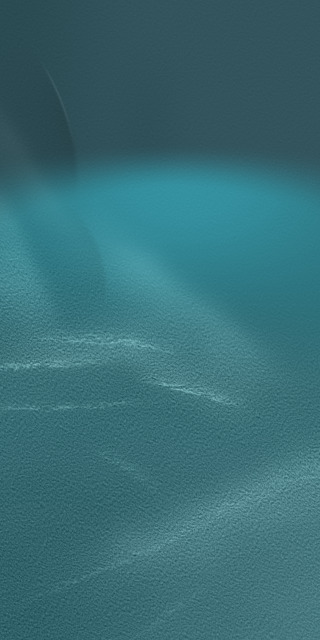
A Shadertoy shader for this background:

```glsl
// Teal leather-like dunes with soft folds and pale streaks under a glowing band

vec2 hashGradient(vec2 cell) {
    vec3 h = fract(vec3(cell.xyx) * vec3(0.1031, 0.1030, 0.0973));
    h += dot(h, h.yzx + 33.33);
    return fract((h.xx + h.yz) * h.zy) * 2.0 - 1.0;
}

float gradientNoise(vec2 p) {
    vec2 i = floor(p), f = fract(p);
    vec2 u = f * f * f * (f * (f * 6.0 - 15.0) + 10.0);
    vec2 e = vec2(0.0, 1.0);
    return mix(mix(dot(hashGradient(i), f),
                   dot(hashGradient(i + e.yx), f - e.yx), u.x),
               mix(dot(hashGradient(i + e.xy), f - e.xy),
                   dot(hashGradient(i + e.yy), f - e.yy), u.x), u.y);
}

float fbm(vec2 p) {
    float sum = 0.0, amp = 0.6;
    for (int i = 0; i < 4; i++) {
        sum += amp * gradientNoise(p);
        p = mat2(1.6, 1.2, -1.2, 1.6) * p + 7.3;
        amp *= 0.5;
    }
    return sum;
}

float fallStep(float a, float b, float v) { return 1.0 - smoothstep(a, b, v); }

// Tapered ridge from a to b, with separate softness above and below
float streak(vec2 p, vec2 a, vec2 b, float above, float below) {
    vec2 axis = b - a, rel = p - a;
    float len = length(axis);
    float t = dot(rel, axis) / (len * len);
    float side = (axis.x * rel.y - axis.y * rel.x) / len;
    float d = side / mix(below, above, smoothstep(-0.003, 0.003, side));
    return exp(-d * d) * smoothstep(-0.1, 0.35, t) * fallStep(0.6, 1.1, t);
}

// Soft shadow on the left of a curved edge
float foldShadow(float d, float softness) {
    return smoothstep(-0.012, 0.012, d) * exp(-max(d, 0.0) / softness);
}

void mainImage(out vec4 fragColor, in vec2 fragCoord) {
    vec2 p = fragCoord / iResolution.xy * vec2(1.0, 2.0);
    float x = p.x, y = p.y;
    float clouds = fbm(p * vec2(3.0, 5.0));
    vec2 q = p + 0.03 * vec2(fbm(p * 5.0), fbm(p * 5.0 + 19.0));

    // Base: pale lower right, teal middle, slate top
    vec3 ground = mix(vec3(0.19, 0.38, 0.41), vec3(0.28, 0.475, 0.505),
                      smoothstep(0.0, 1.1, x - 0.25 * y));
    ground = mix(ground, vec3(0.225, 0.43, 0.46), smoothstep(0.2, 0.8, y));
    vec3 col = mix(ground, vec3(0.17, 0.44, 0.48), smoothstep(0.8, 1.2, y + 0.15 * (x - 0.5)));
    vec3 slate = mix(vec3(0.17, 0.295, 0.325), vec3(0.20, 0.33, 0.365), smoothstep(0.0, 0.5, x));
    slate -= 0.016 * exp(-pow((x - 0.46) / 0.1, 2.0)) * fallStep(1.6, 1.95, y);

    // Glowing band with a gently arched upper rim
    float rim = 1.495 - 0.28 * (x - 0.55) * (x - 0.55);
    float soft = 0.06 + 0.16 * (x - 0.55) * (x - 0.55);
    float glow = smoothstep(0.95, 1.4, y) * exp(-pow((x - 0.58) / 0.52, 2.0));
    col = mix(col, vec3(0.205, 0.57, 0.63), glow);
    col = mix(col, slate, smoothstep(rim - soft - 0.03, rim + soft, y));

    // Draped folds on the left
    float upperFold = 0.24 - 0.82 * (y - 1.44) * (y - 1.44) - x;
    float lowerFold = 0.33 - 1.6 * (y - 1.1) * (y - 1.1) - x;
    float upperSpan = smoothstep(1.36, 1.54, y) * fallStep(1.6, 1.9, y);
    float lowerSpan = smoothstep(1.02, 1.12, y) * fallStep(1.2, 1.4, y);
    col *= 1.0 - 0.13 * upperSpan * foldShadow(upperFold, 0.12);
    col *= 1.0 - 0.08 * lowerSpan * foldShadow(lowerFold, 0.12);
    col += 0.06 * smoothstep(1.52, 1.7, y) * fallStep(1.72, 1.83, y)
         * exp(-pow(upperFold / 0.004, 2.0));

    // Broad diffuse highlights
    float sheen = 0.45 * streak(q, vec2(-0.1, 1.75), vec2(0.28, 1.18), 0.04, 0.09);
    sheen += 0.95 * streak(q, vec2(-0.06, 1.46), vec2(0.18, 0.94), 0.04, 0.13);
    sheen += 1.00 * streak(q, vec2(0.24, 1.32), vec2(0.90, 0.78), 0.06, 0.13);
    sheen += 0.75 * streak(q, vec2(-0.05, 0.86), vec2(0.58, 0.93), 0.08, 0.04);
    sheen += 0.60 * streak(q, vec2(0.35, 0.94), vec2(0.80, 0.68), 0.06, 0.06);
    sheen += 0.85 * streak(q, vec2(0.20, 0.20), vec2(1.50, 0.74), 0.07, 0.13);
    col += vec3(0.085, 0.088, 0.084) * sheen * (1.0 + 0.6 * clouds);

    // Thin bright crests
    float crest = streak(q, vec2(-0.08, 0.84), vec2(0.33, 0.865), 0.018, 0.004);
    crest += 0.8 * streak(q, vec2(0.10, 0.94), vec2(0.58, 0.905), 0.025, 0.005);
    crest += streak(q, vec2(0.43, 0.81), vec2(0.77, 0.73), 0.025, 0.005);
    crest += 0.6 * streak(q, vec2(-0.08, 0.72), vec2(0.52, 0.735), 0.014, 0.004);
    crest += 0.4 * streak(q, vec2(0.29, 0.60), vec2(0.50, 0.46), 0.025, 0.010);
    crest += 0.35 * streak(q, vec2(0.00, 0.08), vec2(0.65, 0.36), 0.014, 0.007);
    crest += 0.3 * streak(q, vec2(0.40, 0.26), vec2(1.40, 0.70), 0.035, 0.012);
    crest += 0.25 * streak(q, vec2(0.40, 0.0), vec2(0.66, 0.17), 0.014, 0.012);

    // Fine fibres break the crests into sparse strands
    float strands = gradientNoise(q * vec2(18.0, 110.0)) + 0.9 * gradientNoise(q * vec2(75.0, 170.0));
    col += vec3(0.12, 0.13, 0.125) * crest * clamp(0.7 + 2.2 * strands, 0.0, 2.0);

    // Embossed pebble grain, strongest on the lit ground
    float lit = fallStep(0.85, 1.32, y + 0.35 * (x - 0.3));
    vec2 pebble = mat2(0.9, 0.45, -0.45, 0.9) * q * vec2(115.0, 150.0);
    float grain = gradientNoise(pebble) - gradientNoise(pebble + vec2(0.4, -0.7))
                + 1.1 * gradientNoise(q * 215.0 + 5.0);
    col += 0.03 * clouds * lit;
    col += grain * (0.013 + lit * (0.062 + 0.05 * min(sheen + crest, 1.0)));

    fragColor = vec4(clamp(col, 0.0, 1.0), 1.0);
}
```
